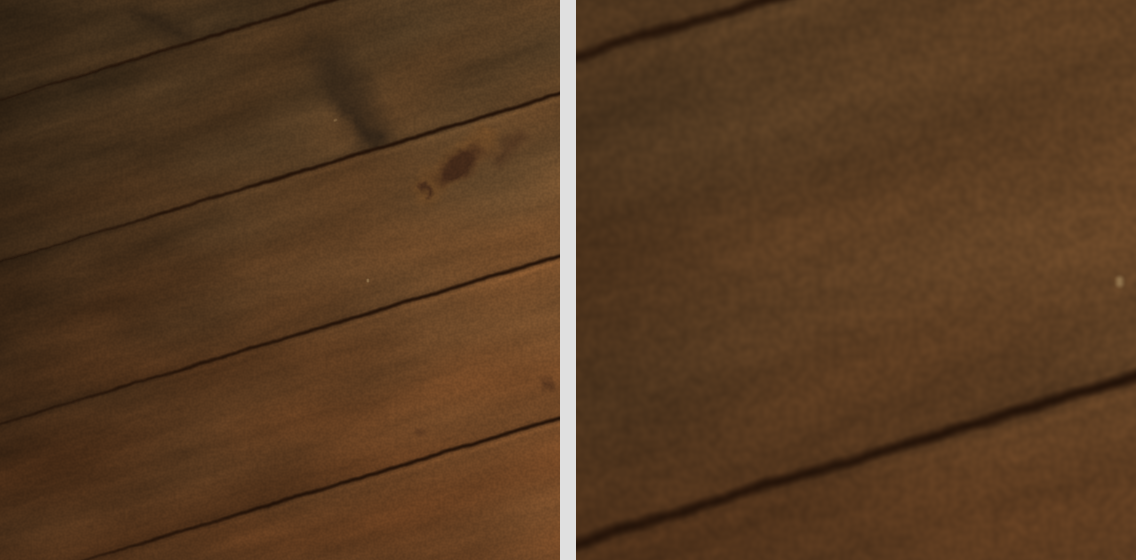
Left, the full canvas; right, a detail of the centre.
This texture is drawn by a three.js fragment shader. Its source:

```glsl
// Dark stained timber boards on a slant, with thin worn seams, knots and fine grain.
varying vec2 vUv;

const float SLOPE = 0.3;         // rise of the seams per unit across
const float FIRST_SEAM = -0.046; // height of the lowest seam at the left edge
const float PITCH = 0.2893;      // vertical spacing of the seams

const vec3 WOOD_DARK = vec3(0.205, 0.140, 0.078);
const vec3 WOOD_LIGHT = vec3(0.465, 0.318, 0.182);
const vec3 SEAM_COLOR = vec3(0.135, 0.070, 0.030);
const vec3 KNOT_COLOR = vec3(0.23, 0.135, 0.085);
const vec3 SHADOW_COLOR = vec3(0.19, 0.14, 0.09);
const vec3 RESIN_COLOR = vec3(0.49, 0.31, 0.14);
const vec3 FLECK_COLOR = vec3(0.60, 0.49, 0.33);

float hash(vec2 p) {
  vec3 q = fract(p.xyx * vec3(0.1031, 0.1030, 0.0973));
  q += dot(q, q.yzx + 33.33);
  return fract((q.x + q.y) * q.z);
}

float cornerSlope(vec2 cell, vec2 offset) {
  float angle = 6.2832 * hash(cell);
  return dot(vec2(cos(angle), sin(angle)), offset);
}

// Gradient noise, roughly -0.7 to 0.7
float noise(vec2 p) {
  vec2 i = floor(p), f = fract(p);
  vec2 w = f * f * f * (f * (f * 6.0 - 15.0) + 10.0);
  vec2 e = vec2(1.0, 0.0);
  float low = mix(cornerSlope(i, f), cornerSlope(i + e, f - e), w.x);
  float high = mix(cornerSlope(i + e.yx, f - e.yx), cornerSlope(i + 1.0, f - 1.0), w.x);
  return mix(low, high, w.y);
}

float fbm(vec2 p) {
  float sum = 0.0, amp = 0.6;
  for (int i = 0; i < 4; i++) {
    sum += amp * noise(p);
    p = p * 2.03 + 17.3;
    amp *= 0.5;
  }
  return sum;
}

// Soft stroke from a to b
float stroke(vec2 p, vec2 a, vec2 b, float radius, float soft) {
  vec2 ab = b - a;
  float d = length(p - a - ab * clamp(dot(p - a, ab) / dot(ab, ab), 0.0, 1.0));
  return 1.0 - smoothstep(radius - soft, radius + soft, d);
}

float onBoard(float id, float wanted) {
  return 1.0 - step(0.5, abs(id - wanted));
}

// Light falls from the right, dimming toward the top
float lighting(vec2 p) {
  float top = smoothstep(0.55, 1.0, p.y);
  float bottom = 1.0 - smoothstep(0.0, 0.4, p.y);
  return 0.10 + p.x * (0.92 - 0.40 * top) + bottom * (0.17 - 0.36 * p.x);
}

vec3 woodColor(vec2 p, vec2 along, float id) {
  vec2 shift = vec2(id * 7.3, id * 3.1);
  float streaks = fbm(along * vec2(3.0, 24.0) + shift);
  float fibres = noise(along * vec2(24.0, 130.0) + shift);
  float clouds = fbm(along * vec2(3.5, 8.0) + shift + 40.0);
  float tone = lighting(p) + 0.28 * streaks + 0.05 * fibres + 0.36 * clouds;
  vec3 tint = mix(vec3(1.04, 0.95, 0.88), vec3(0.97, 1.01, 1.03), smoothstep(0.1, 0.9, p.y));
  tint *= 1.0 + vec3(0.06, 0.0, -0.06) * noise(along * vec2(4.0, 11.0) + shift + 80.0);
  return mix(WOOD_DARK, WOOD_LIGHT, clamp(tone, -0.08, 1.1)) * tint;
}

vec3 addKnots(vec3 color, vec2 p, float id) {
  vec2 q = p + 0.024 * vec2(fbm(p * 22.0), fbm(p * 22.0 + 50.0));

  // Smoky bent knot on the upper board
  float upper = onBoard(id, 2.0);
  float smoke = stroke(q, vec2(0.595, 0.885), vec2(0.67, 0.755), 0.030, 0.032);
  float core = stroke(q, vec2(0.575, 0.85), vec2(0.67, 0.75), 0.008, 0.016);
  float tip = stroke(q, vec2(0.537, 0.905), vec2(0.552, 0.94), 0.005, 0.012);
  color = mix(color, SHADOW_COLOR, upper * clamp(0.65 * smoke + 0.35 * core + 0.4 * tip, 0.0, 0.88));

  // Reddish oval knot with a resin rim and a trailing eye
  float middle = onBoard(id, 1.0);
  float rim = stroke(q, vec2(0.765, 0.66), vec2(0.865, 0.755), 0.024, 0.016);
  float oval = stroke(q, vec2(0.790, 0.680), vec2(0.850, 0.730), 0.012, 0.014)
             + stroke(q, vec2(0.812, 0.700), vec2(0.825, 0.710), 0.020, 0.012);
  float eye = stroke(q, vec2(0.757, 0.668), vec2(0.768, 0.653), 0.004, 0.006);
  float tail = stroke(q, vec2(0.885, 0.72), vec2(0.925, 0.745), 0.010, 0.020);
  color = mix(color, RESIN_COLOR, 0.35 * middle * rim);
  color = mix(color, KNOT_COLOR, middle * clamp(0.6 * oval + 0.8 * eye + 0.5 * tail, 0.0, 0.8));

  // Faint marks on the top and lower boards
  float streak = stroke(q, vec2(0.25, 0.975), vec2(0.33, 0.935), 0.010, 0.022);
  color = mix(color, SHADOW_COLOR * 0.8, 0.6 * onBoard(id, 3.0) * streak);
  float marks = stroke(q, vec2(0.75, 0.235), vec2(0.757, 0.228), 0.004, 0.008)
              + stroke(q, vec2(0.978, 0.312), vec2(0.988, 0.305), 0.006, 0.010);
  return mix(color, KNOT_COLOR, 0.5 * marks);
}

// Groove darkness: soft sided, thinner and fainter toward the left
float groove(float dist, float x, float wear) {
  float fullness = smoothstep(-0.15, 0.6, x + 0.5 * wear);
  float halfWidth = mix(0.0040, 0.0062, fullness);
  return mix(0.45, 0.95, fullness) * (1.0 - smoothstep(0.0, halfWidth, abs(dist)));
}

void main() {
  vec2 p = vUv;
  float stretch = sqrt(1.0 + SLOPE * SLOPE);
  vec2 along = vec2(p.x + SLOPE * p.y, p.y - SLOPE * p.x) / stretch;
  float wobble = 0.003 * noise(vec2(along.x * 14.0, 3.0)) + 0.0016 * noise(p * 60.0);
  float row = (p.y - SLOPE * p.x - FIRST_SEAM + wobble) / PITCH;
  float id = floor(row), seam = floor(row + 0.5);
  float seamDist = (row - seam) * PITCH / stretch;
  vec3 color = addKnots(woodColor(p, along, id), p, id);

  // Seams: worn groove, soft shade and a lit lower lip
  float wear = fbm(vec2(along.x * 9.0, seam * 5.7));
  color *= 1.0 - 0.20 * exp(-abs(seamDist) / 0.008);
  color *= 1.0 + 0.16 * p.x * exp(-pow((seamDist + 0.010) / 0.004, 2.0));
  color = mix(color, SEAM_COLOR, groove(seamDist, p.x, wear));

  // Pale flecks and fine surface speckle
  float flecks = stroke(p, vec2(0.657, 0.498), vec2(0.657, 0.500), 0.002, 0.002)
               + 0.6 * stroke(p, vec2(0.598, 0.785), vec2(0.600, 0.786), 0.002, 0.002);
  color = mix(color, FLECK_COLOR, 0.8 * flecks);
  color *= 1.0 + 0.10 * noise(p * 210.0) + 0.07 * noise(p * 95.0);
  gl_FragColor = vec4(color, 1.0);
}
```
